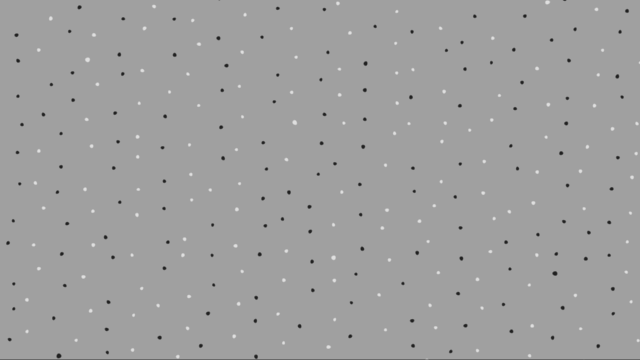
Write a Shadertoy shader that draws this pattern.

```glsl
// Small hand-inked dark and light dots scattered evenly over flat grey.

// Lengths are fractions of the canvas height.
const vec3 GROUND = vec3(0.627);
const vec3 DARK_INK = vec3(0.125);
const vec3 LIGHT_INK = vec3(0.875);
const float CELL = 0.0775;        // mean spacing of the dots
const float GRID_TURN = 0.42;     // tilt that hides the rows, in radians
const float JITTER = 0.52;        // scatter inside a cell, in cells
const float RADIUS_MIN = 0.0039;
const float RADIUS_MAX = 0.0052;
const float BIG_SHARE = 0.025;    // share of extra large dots
const float BIG_SCALE = 1.3;
const float LIGHT_SCALE = 0.98;
const float STRETCH = 0.10;       // greatest elongation of a dot
const float WOBBLE = 0.04;        // unevenness of the outline
const float COLOUR_FLIP = 0.06;   // chance to break the alternating colours
const float SOFTNESS = 0.0056;    // least width of a dot edge
const float RULE_HEIGHT = 0.0012; // faint dark rule along the bottom
const float TAU = 6.2831853;

// Integer hash: four values from 0 to 1 for each cell and seed.
vec4 hash4(ivec2 cell, int seed) {
    uvec4 v = uvec4(ivec4(cell + 64, seed, cell.x + 7 * seed));
    v = v * 1664525u + 1013904223u;
    for (int i = 0; i < 2; i++) {
        v.x += v.y * v.w;
        v.y += v.z * v.x;
        v.z += v.x * v.y;
        v.w += v.y * v.z;
        v ^= v >> 16u;
    }
    return vec4(v >> 8u) / 16777216.0;
}

vec2 rotate(vec2 p, float turn) {
    float c = cos(turn), s = sin(turn);
    return mat2(c, -s, s, c) * p;
}

// Distance to a slightly stretched, uneven blob.
float blobDistance(vec2 p, float radius, float turn, float stretch, float phase) {
    p = rotate(p, turn) * vec2(1.0 - stretch, 1.0 + stretch);
    float angle = atan(p.y, p.x + 1e-6);
    float outline = 1.0 + WOBBLE * sin(3.0 * angle + phase);
    return length(p) - radius * outline;
}

void mainImage(out vec4 fragColor, in vec2 fragCoord) {
    float pixel = 1.0 / iResolution.y;
    vec2 uv = fragCoord * pixel;
    vec2 grid = rotate(uv, GRID_TURN) / CELL;
    float edge = 0.5 * max(1.2 * pixel, SOFTNESS);
    vec3 colour = GROUND;

    // Dots: one per cell of a jittered grid with staggered rows.
    for (int j = -1; j <= 1; j++) {
        float row = floor(grid.y) + float(j);
        float shift = 0.5 * mod(row, 2.0);
        for (int i = -1; i <= 1; i++) {
            float column = floor(grid.x - shift) + float(i);
            ivec2 cell = ivec2(column, row);
            vec4 place = hash4(cell, 1);
            vec4 shape = hash4(cell, 2);

            vec2 centre = vec2(column + shift, row) + 0.5 + JITTER * (place.xy - 0.5);
            bool alternate = mod(column + floor(0.5 * row), 2.0) < 0.5;
            bool dark = alternate != (place.z < COLOUR_FLIP);

            float radius = mix(RADIUS_MIN, RADIUS_MAX, shape.x);
            radius *= place.w < BIG_SHARE ? BIG_SCALE : 1.0;
            radius *= dark ? 1.0 : LIGHT_SCALE;

            float d = blobDistance((grid - centre) * CELL, radius,
                                   TAU * shape.y, STRETCH * shape.z, TAU * shape.w);
            float cover = 1.0 - smoothstep(-edge, edge, d);
            colour = mix(colour, dark ? DARK_INK : LIGHT_INK, cover);
        }
    }

    // Bottom rule.
    float rule = clamp((RULE_HEIGHT - uv.y) / pixel + 0.5, 0.0, 1.0);
    colour = mix(colour, DARK_INK, rule);

    fragColor = vec4(colour, 1.0);
}
```
